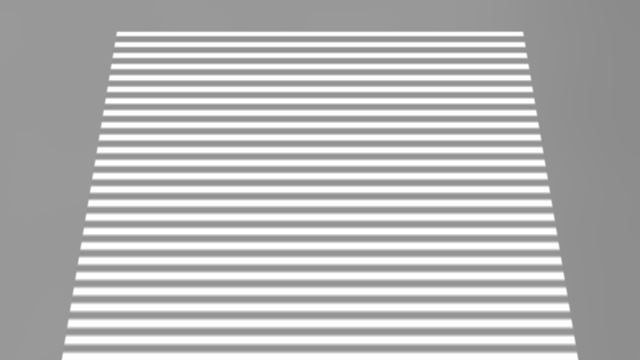
A Shadertoy shader for this background:

```glsl
// Sunlight through window blinds: receding bright stripes on a plain grey wall.

// Layout, in canvas heights; "down" is measured from the top edge.
const float FIRST_STRIPE = 0.0942;   // centre of the topmost stripe
const float STRIPE_STEP = 0.0294;    // spacing at the topmost stripe
const float PERSPECTIVE = 0.0089;    // growth of the spacing downwards
const float STRIPE_COUNT = 25.0;
const float HALF_WIDTH = 0.565;      // half width of the patch at its top
const float SIDE_SLOPE = 0.1684;     // widening of the patch per unit down
const float SIDE_SOFTNESS = 0.0035;

// Stripe profile, in fractions of the spacing.
const float CORE = 0.04;
const float PENUMBRA = 0.41;
const float EXPOSURE = 1.25;

// Tones.
const float WALL = 0.597;
const float SHADE = 0.575;           // wall between the stripes
const float RIGHT_FALLOFF = 0.037;
const float LIGHT = 0.995;
const float GRAIN = 0.006;

vec2 hashGradient(vec2 cell) {
    float angle = 6.2832 * fract(sin(dot(cell, vec2(127.1, 311.7))) * 43758.5);
    return vec2(cos(angle), sin(angle));
}

float gradientNoise(vec2 p) {
    vec2 i = floor(p), f = fract(p);
    vec2 u = f * f * (3.0 - 2.0 * f);
    vec2 e = vec2(0.0, 1.0);
    float low = mix(dot(hashGradient(i), f),
                    dot(hashGradient(i + e.yx), f - e.yx), u.x);
    float high = mix(dot(hashGradient(i + e.xy), f - e.xy),
                     dot(hashGradient(i + e.yy), f - e.yy), u.x);
    return mix(low, high, u.y);
}

// Brightness of the stripes at a given depth, 0 to 1.
float stripeLight(float down) {
    float d = down - FIRST_STRIPE;
    float n = d / (STRIPE_STEP + PERSPECTIVE * d);
    float offset = abs(fract(n + 0.5) - 0.5);
    float grow = mix(0.93, 1.05, clamp(n / STRIPE_COUNT, 0.0, 1.0));
    grow -= 0.12 * exp(-2.0 * max(n, 0.0));
    float profile = 1.0 - smoothstep(CORE, PENUMBRA, offset / grow);
    return min(1.0, EXPOSURE * profile) * step(-0.5, n);
}

void mainImage(out vec4 fragColor, in vec2 fragCoord) {
    vec2 p = fragCoord / iResolution.y;
    float aspect = iResolution.x / iResolution.y;
    float down = 1.0 - p.y;
    float across = p.x / aspect;

    // Trapezoid that bounds the lit patch
    float top = FIRST_STRIPE - 0.5 * STRIPE_STEP;
    float side = HALF_WIDTH + SIDE_SLOPE * (down - FIRST_STRIPE);
    float edge = abs(p.x - 0.5 * aspect) - side;
    float soft = max(SIDE_SOFTNESS, 0.7 / iResolution.y);
    float inside = 1.0 - smoothstep(-soft, soft, edge);

    // Wall, dimmer to the right and a little in the upper corner
    float wall = WALL - RIGHT_FALLOFF * smoothstep(0.65, 1.0, across);
    wall -= 0.015 * smoothstep(0.75, 1.0, across) * (1.0 - down);
    wall += GRAIN * gradientNoise(p * 5.0);
    wall = mix(wall, SHADE, inside * smoothstep(top, top + STRIPE_STEP, down));

    // Light
    float tone = mix(wall, LIGHT, inside * stripeLight(down));
    fragColor = vec4(vec3(tone), 1.0);
}
```
